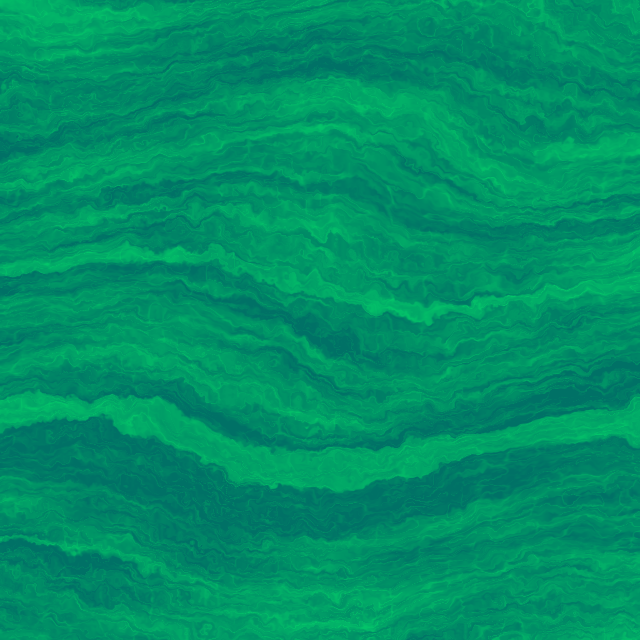
This texture is drawn by a three.js fragment shader. Its source:

```glsl
// Green banded stone: thin sediment layers seen in section, gently folded.
// A folded and ragged height field is sliced into laminae of several sizes,
// then a few broad seams and fine pale threads are laid along the same height.

#define DEEP_TEAL vec3(0.0, 0.445, 0.40)
#define MID_GREEN vec3(0.0, 0.570, 0.40)
#define PALE_GREEN vec3(0.012, 0.765, 0.412)
#define FOLD_HEIGHT 0.045
#define DRIFT 0.028
#define RAGGEDNESS 0.015
#define LAYER_FREQ 13.0
#define LAYER_CONTRAST 0.115
#define THREAD_CONTRAST 0.085
#define GRAIN_CONTRAST 0.06

varying vec2 vUv;

float hash(vec2 p) {
  vec3 q = fract(vec3(p.xyx) * 0.1031);
  q += dot(q, q.yzx + 33.33);
  return fract((q.x + q.y) * q.z);
}

// Value noise from 0 to 1; the blend weights are supplied by the caller.
float blendCells(vec2 cell, vec2 w) {
  float low = mix(hash(cell), hash(cell + vec2(1.0, 0.0)), w.x);
  float high = mix(hash(cell + vec2(0.0, 1.0)), hash(cell + 1.0), w.x);
  return mix(low, high, w.y);
}

float noise(vec2 p) {
  vec2 f = fract(p);
  return blendCells(floor(p), f * f * (3.0 - 2.0 * f));
}

// Flat layers with a crisp boundary in height and a slow change sideways.
float lamina(vec2 p) {
  vec2 f = fract(p);
  return blendCells(floor(p), vec2(smoothstep(0.0, 1.0, f.x), smoothstep(0.45, 0.95, f.y)));
}

// Fractal noise centred on zero.
float fbm(vec2 p) {
  float sum = 0.0;
  float amp = 1.0;
  for (int i = 0; i < 4; i++) {
    sum += amp * (noise(p) - 0.5);
    p = mat2(1.9, 0.5, -0.5, 1.9) * p + 17.3;
    amp *= 0.57;
  }
  return sum;
}

// Height within the strata: a broad fold whose trough shifts, then rough edges.
float strataHeight(vec2 p) {
  float trough = 0.4 + 0.3 * p.y + 0.5 * p.y * p.y;
  float fold = FOLD_HEIGHT * cos(6.28318 * (p.x - trough));
  float drift = DRIFT * fbm(p * vec2(5.0, 7.0) + 5.0);
  float roughness = mix(0.4, 1.6, noise(p * vec2(6.0, 12.0) + 41.0));
  float ragged = RAGGEDNESS * roughness * fbm(p * vec2(36.0, 38.0) + 70.0);
  return p.y + fold + drift + ragged;
}

// Laminae at five scales, each one finer and slightly fainter.
float layerTone(float x, float h) {
  float tone = 0.0;
  float amp = LAYER_CONTRAST;
  float freq = LAYER_FREQ;
  for (int i = 0; i < 5; i++) {
    float seed = 31.0 * float(i) + 7.0;
    tone += amp * (lamina(vec2(x * (2.0 + 2.0 * float(i)) + seed, h * freq + seed)) - 0.5);
    freq *= 2.0;
    amp *= 0.92;
  }
  return tone;
}

// Pale lines along the contours of a noise stretched with the layers.
float threads(vec2 p) {
  return 1.0 - smoothstep(0.0, 0.1, abs(noise(p) - 0.5));
}

// Pulls the tone towards a level inside one seam of uneven thickness.
float addSeam(float tone, float x, float h, float centre, float halfWidth, float level) {
  float thickness = halfWidth * mix(0.55, 1.35, noise(vec2(x * 6.0, centre * 90.0)));
  float mask = 1.0 - smoothstep(-0.002, 0.002, abs(h - centre) - thickness);
  return mix(tone, level + 0.4 * tone, mask * 0.9);
}

void main() {
  vec2 p = vUv;
  float h = strataHeight(p);
  float tone = layerTone(p.x, h);

  // Broad seams, from the bottom up.
  float leftOnly = 1.0 - smoothstep(0.2, 0.27, p.x);
  tone = addSeam(tone, p.x, h, 0.12, 0.012 * leftOnly - 0.007, 0.11);
  tone = addSeam(tone, p.x, h, 0.252, 0.038, -0.08);
  tone = addSeam(tone, p.x, h, 0.315, 0.025, 0.12);
  tone = addSeam(tone, p.x, h, 0.558, 0.012, 0.13);
  tone = addSeam(tone, p.x, h, 0.672, 0.012, -0.08);
  tone = addSeam(tone, p.x, h, 0.739, 0.008, 0.085);

  // Two sizes of pale thread, patchy in strength, and fine grain.
  float patches = noise(p * vec2(9.0, 18.0) + 23.0);
  float thread = threads(vec2(p.x * 22.0, h * 95.0) + 9.0) * patches;
  thread += threads(vec2(p.x * 45.0, h * 170.0) + 57.0) * (1.0 - patches);
  tone += THREAD_CONTRAST * (thread - 0.25);
  tone += GRAIN_CONTRAST * (noise(vec2(p.x * 110.0, h * 300.0)) - 0.5);

  vec3 darker = mix(MID_GREEN, DEEP_TEAL, clamp(-tone / 0.125, 0.0, 1.0));
  vec3 color = mix(darker, PALE_GREEN, clamp(tone / 0.195, 0.0, 1.0));
  gl_FragColor = vec4(color, 1.0);
}
```
